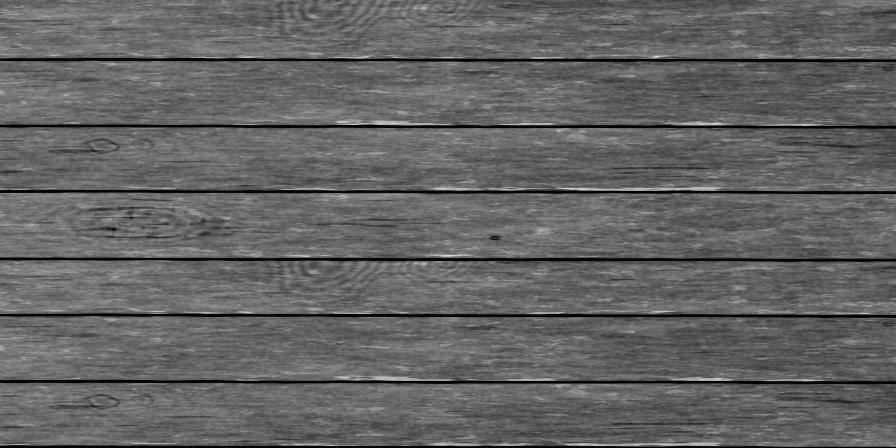
This texture is drawn by a Shadertoy shader. Its source:

```glsl
// Weathered grey planks: a group of four boards of unequal height repeats down the wall.
// Stretched noise makes the grain, warped ellipses make knots and arched figure,
// and thresholded noise makes worn paint, cracks and pale chips along the edges.

float hash(vec2 p) {
    vec3 a = fract(p.xyx * vec3(0.1031, 0.1030, 0.0973));
    a += dot(a, a.yzx + 33.33);
    return fract((a.x + a.y) * a.z);
}

float noise(vec2 p) {
    vec2 i = floor(p), f = fract(p);
    f = f * f * (3.0 - 2.0 * f);
    return mix(mix(hash(i), hash(i + vec2(1, 0)), f.x),
               mix(hash(i + vec2(0, 1)), hash(i + vec2(1, 1)), f.x), f.y);
}

float fbm(vec2 p) {
    float sum = 0.0, amp = 0.53;
    for (int i = 0; i < 4; i++) {
        sum += amp * noise(p);
        p = p * 2.03 + 17.7;
        amp *= 0.5;
    }
    return sum;
}

// Nested wobbly growth rings that fade out at the given elliptical size
float rings(vec2 q, vec2 centre, vec2 size, float count) {
    float d = length((q - centre) / size) + 0.25 * (fbm(q * vec2(8, 26)) - 0.5);
    return sin(d * count * 6.2832) * smoothstep(1.0, 0.45, d);
}

// Dark outline and core of a small knot
float knot(vec2 q, vec2 centre, vec2 size) {
    float d = length((q - centre) / size) + 0.5 * (noise(q * vec2(40, 90)) - 0.5);
    return smoothstep(0.3, 0.0, abs(d - 1.0)) + 0.3 * smoothstep(0.6, 0.1, d);
}

void mainImage(out vec4 fragColor, in vec2 fragCoord) {
    vec2 p = fragCoord / iResolution.y;
    float x = p.x, pixel = 1.0 / iResolution.y;

    // Distance down the wall, then position inside the repeating group
    float down = 1.0 - p.y - 0.0078 - 0.0013 * x + 0.001 * (noise(vec2(x * 5.0, 3.0)) - 0.5);
    float period = 0.5703;
    float v = down < 0.0 ? down : mod(down, period);
    vec2 q = vec2(x, v);

    // Find the board and its upper and lower edges
    float edges[5] = float[5](0.0, 0.125, 0.2734, 0.4193, 0.5703);
    int board = 0;
    for (int i = 1; i < 4; i++) if (v > edges[i]) board = i;
    float id = float(board);
    float above = down < 0.125 ? 1.0 : v - edges[board];
    float below = edges[board + 1] - v;
    float gap = min(above, below);

    // Grain: broad streaks, fine fibres and slanted speckle
    vec2 g = q + vec2(id * 7.3, 0.012 * fbm(vec2(x * 3.0 + id * 5.0, v * 9.0)));
    vec2 speck = mat2(0.8, 0.6, -0.6, 0.8) * (g * vec2(130, 270));
    float right = smoothstep(0.4, 1.5, x);
    float tone = 0.447 - 0.028 * x + 0.014 * sin(id * 2.4 + 1.0);
    tone += 0.13 * (fbm(g * vec2(3, 30)) - 0.5);
    tone += 0.16 * (fbm(g * vec2(9, 140) + 3.0) - 0.5);
    tone += 0.10 * (noise(g * vec2(34, 290) + 8.0) - 0.5);
    tone += 0.09 * (noise(speck) - 0.5);
    tone += 0.05 * (fbm(p * vec2(2, 3) + 40.0) - 0.5);

    // Arched figure, leaning with the grain, and knots
    vec2 lean = q + vec2(0.5 * v, 0.0);
    if (board == 0) {
        tone += 0.055 * rings(lean, vec2(0.74, -0.005), vec2(0.2, 0.15), 8.0);
        tone += 0.04 * rings(lean, vec2(0.98, 0.01), vec2(0.13, 0.08), 6.0);
    }
    if (board == 2) {
        tone += 0.025 * rings(q, vec2(0.25, 0.318), vec2(0.24, 0.05), 6.0);
        tone -= 0.15 * knot(q, vec2(0.229, 0.318), vec2(0.036, 0.013));
        tone -= 0.09 * knot(q, vec2(0.318, 0.315), vec2(0.022, 0.011));
    }
    if (board == 3) {
        float inside = smoothstep(1.1, 0.4, length((q - vec2(0.32, 0.492)) / vec2(0.25, 0.05)));
        tone += 0.04 * rings(q, vec2(0.3, 0.492), vec2(0.36, 0.085), 7.0);
        tone += inside * (0.2 * fbm(q * vec2(60, 130)) - 0.115);
        tone -= 0.14 * inside * smoothstep(0.72, 0.85, noise(q * vec2(75, 100)));
        float split = length((q - vec2(1.105, 0.523)) / vec2(0.015, 0.006));
        tone -= 0.27 * smoothstep(1.2, 0.6, split + noise(q * vec2(90, 180)) - 0.4);
        float scar = length((q - vec2(1.21, 0.506)) / vec2(0.03, 0.012));
        tone += 0.16 * smoothstep(1.1, 0.5, scar + 1.2 * fbm(q * vec2(50, 180)) - 0.4);
    }

    // Worn paint: ragged dark patches with broken pale flecks beside them
    float ragged = fbm(g * vec2(32, 130) + 21.0) - 0.5;
    float wear = fbm(g * vec2(4, 26) + 11.0) + 0.1 * right + 0.4 * ragged
               - (board == 3 ? 0.1 : 0.03);
    tone -= (0.03 + 0.03 * right) * smoothstep(0.52, 0.6, wear);
    float fleck = smoothstep(0.05, 0.0, abs(wear - 0.5)) * smoothstep(0.04, 0.16, ragged);
    tone += 0.11 * fleck * (0.35 + 0.65 * right);

    // Hairline cracks and small pale flakes
    float crack = noise(g * vec2(8, 210) + 5.0) * (0.55 + 0.6 * noise(g * vec2(5, 24)));
    tone -= 0.14 * smoothstep(0.75, 0.92, crack);
    float flake = fbm(g * vec2(20, 120) + 60.0);
    tone += 0.12 * smoothstep(0.68, 0.77, flake);

    // Sparse pale chips on the lower edges, mostly on the two middle boards
    float chipped = board == 2 ? 0.07 : board == 1 ? 0.04 : board == 0 ? -0.05 : -0.12;
    chipped += 0.09 * smoothstep(0.45, 0.1, abs(x - (board == 2 ? 0.85 : 1.05)));
    float chip = fbm(vec2(x * 9.0 + id * 9.0, v * 150.0)) + chipped;
    float depth = 0.007 + 0.009 * noise(vec2(x * 14.0, id + 4.0));
    tone += 0.33 * smoothstep(0.58, 0.7, chip) * smoothstep(depth, 0.6 * depth, below);
    float lip = fbm(vec2(x * 14.0, id + 0.5));
    tone += 0.13 * smoothstep(0.58, 0.7, lip) * smoothstep(0.008, 0.004, above);

    // Damaged corner at the right, then black gaps between boards
    float corner = length((q - vec2(1.985, 0.142)) / vec2(0.03, 0.012));
    tone -= 0.16 * smoothstep(1.2, 0.7, corner + 0.9 * fbm(q * vec2(50, 110)));
    tone *= 0.85 + 0.15 * smoothstep(0.003, 0.008, gap);
    float halfGap = 0.0031 + 0.0012 * (noise(vec2(x * 25.0, id * 3.0)) - 0.5);
    tone = mix(0.015, tone, smoothstep(-0.5 * pixel, 0.5 * pixel, gap - halfGap));

    fragColor = vec4(vec3(clamp(tone, 0.0, 1.0)), 1.0);
}
```
